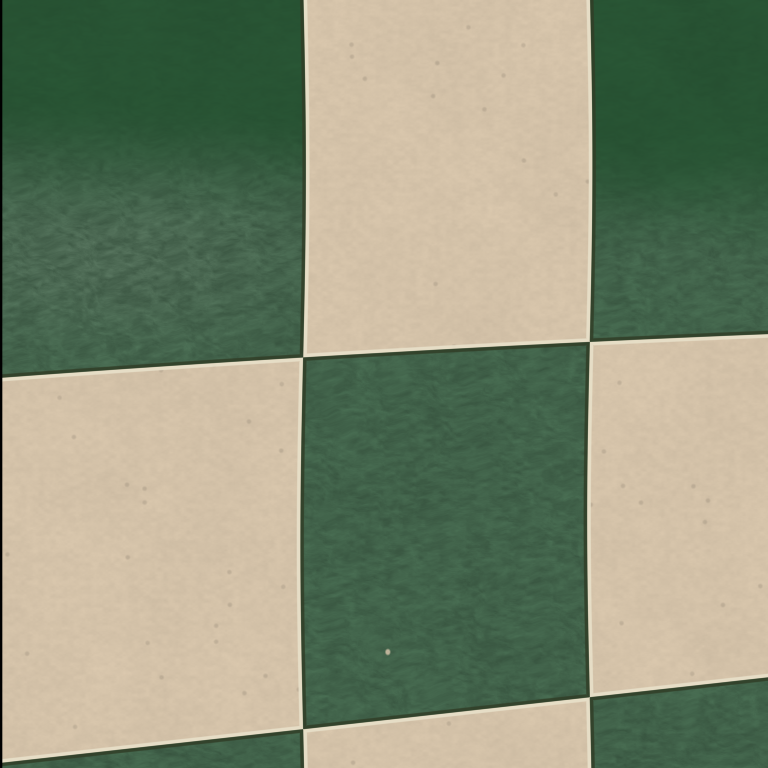
This pattern is drawn by a Shadertoy shader. Its source:

```glsl
const float PI = 3.14159265;
const vec3 CREAM = vec3(0.83, 0.76, 0.66);
const vec3 CREAM_EDGE = vec3(0.91, 0.88, 0.79);
const vec3 DEEP_GREEN = vec3(0.155, 0.325, 0.20);
const vec3 WORN_GREEN = vec3(0.255, 0.385, 0.29);
const vec3 SCUFF = vec3(0.40, 0.47, 0.41);
const vec3 DARK_EDGE = vec3(0.19, 0.24, 0.15);

float hash(vec2 p) {
    return fract(sin(dot(p, vec2(127.1, 311.7))) * 43758.5453);
}

float noise(vec2 p) {
    vec2 i = floor(p), f = fract(p);
    f = f * f * (3.0 - 2.0 * f);
    float low = mix(hash(i), hash(i + vec2(1, 0)), f.x);
    float high = mix(hash(i + vec2(0, 1)), hash(i + vec2(1, 1)), f.x);
    return mix(low, high, f.y);
}

float fbm(vec2 p) {
    float sum = 0.0, weight = 0.5;
    for (int i = 0; i < 4; i++) {
        sum += weight * noise(p);
        p = p * 2.03 + 17.3;
        weight *= 0.5;
    }
    return sum / 0.9375;
}

// Column and row in xy, cell size in canvas units in zw
vec4 tileSpace(vec2 uv) {
    float lowSeam = 0.0065 + 0.1115 * uv.x;
    float highSeam = 0.508 + 0.074 * uv.x - 0.017 * uv.x * uv.x;
    float height = highSeam - lowSeam;
    float row = (uv.y - lowSeam) / height;
    float x = uv.x - 0.004 + 0.0035 * sin(PI * row);
    float col = x * (2.498 + 0.157 * x);
    return vec4(max(col, 0.001), row, 1.0 / (2.498 + 0.314 * x), height);
}

// Distance to the nearest seam: positive on cream, negative on green
float checkerDistance(vec4 tile) {
    vec2 seam = vec2(max(round(tile.x), 1.0), round(tile.y));
    vec2 d = abs(tile.xy - seam) * tile.zw;
    float parity = mod(floor(tile.x) + floor(tile.y), 2.0);
    return min(d.x, d.y) * (1.0 - 2.0 * parity);
}

float edgeBand(float d, float width, float px) {
    return smoothstep(-px, px, d) * (1.0 - smoothstep(width - px, width + px, d));
}

// Sparse round flecks, one candidate per grid cell
float flecks(vec2 uv, float grid, float share) {
    vec2 id = floor(uv * grid);
    vec2 center = 0.3 + 0.4 * vec2(hash(id + 3.1), hash(id + 8.7));
    float d = length(fract(uv * grid) - center);
    return step(1.0 - share, hash(id)) * (1.0 - smoothstep(0.05, 0.2, d));
}

vec3 creamSurface(vec2 uv) {
    float mottle = fbm(uv * 14.0) - 0.5;
    float grain = fbm(uv * vec2(130.0, 170.0)) - 0.5;
    vec3 color = CREAM * (1.0 + 0.035 * mottle + 0.06 * grain);
    return color * (1.0 - 0.10 * flecks(uv, 45.0, 0.05));
}

vec3 greenSurface(vec2 uv) {
    // Sheen fades from the deep upper band to the worn lower part
    float fade = uv.y + 0.05 * uv.x + 0.06 * (fbm(uv * 9.0) - 0.5);
    float wear = 1.0 - smoothstep(0.70, 0.88, fade);
    vec3 color = mix(DEEP_GREEN, WORN_GREEN, wear);

    // Pale scuffs gather in one soft patch
    vec2 offset = (uv - vec2(0.14, 0.66)) / vec2(0.24, 0.10);
    float patchMask = exp(-dot(offset, offset));
    float fibers = fbm(uv * vec2(85.0, 170.0) + 3.0 * fbm(uv * 22.0));
    color = mix(color, SCUFF, patchMask * (0.12 + 0.35 * fibers));

    float grain = (fibers - 0.5) * mix(0.08, 0.30, wear);
    return color * (1.0 + grain + 0.08 * (fbm(uv * 11.0) - 0.5));
}

void mainImage(out vec4 fragColor, in vec2 fragCoord) {
    vec2 uv = fragCoord / iResolution.xy;
    float px = 0.8 / iResolution.y;
    float d = checkerDistance(tileSpace(uv));

    vec3 color = mix(greenSurface(uv), creamSurface(uv), smoothstep(-px, px, d));

    // Pale rim on cream, dark rim on green
    color = mix(color, CREAM_EDGE, 0.9 * edgeBand(d, 0.0048, px));
    color = mix(color, DARK_EDGE, 0.85 * edgeBand(-d, 0.0045, px));

    // Single chip in the middle tile
    float chip = length((uv - vec2(0.505, 0.151)) * vec2(1.2, 1.0));
    color = mix(color, CREAM, 0.85 * (1.0 - smoothstep(0.002, 0.0055, chip)));

    // Dark margin on the left
    color *= smoothstep(0.003 - px, 0.003 + px, uv.x);
    fragColor = vec4(color, 1.0);
}
```
